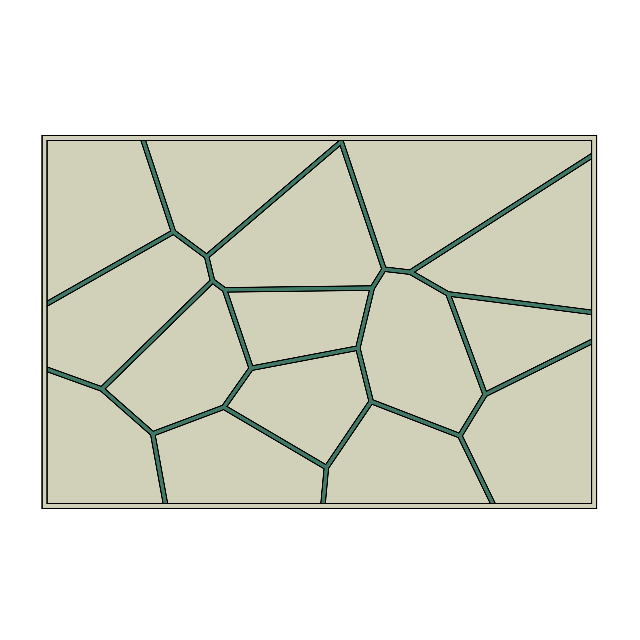
This pattern is drawn by a three.js fragment shader. Its source:

```glsl
// Framed stone panel split into irregular cells by outlined green joints, on white.
varying vec2 vUv;

const vec3 PAPER = vec3(1.0);
const vec3 STONE = vec3(0.82, 0.82, 0.73);
const vec3 JOINT = vec3(0.25, 0.48, 0.40);
const vec3 INK   = vec3(0.0);

const vec2  PANEL_CENTER = vec2(0.499, 0.497);
const vec2  PANEL_HALF   = vec2(0.4333, 0.2914);
const float FRAME_GAP    = 0.0078;   // spacing of the two frame lines
const float LINE_HALF    = 0.0010;   // half width of a frame line
const float JOINT_HALF   = 0.0026;   // half width of the green core
const float OUTLINE_HALF = 0.0045;   // half width including the dark outline
const float SOFT         = 0.0005;   // edge smoothing

const int   COLS   = 5;
const int   ROWS   = 3;
const float JITTER = 0.96;
const vec2  SEED   = vec2(17.0, 43.0);

vec2 hash22(vec2 p) {
  vec3 q = fract(p.xyx * vec3(0.1031, 0.1030, 0.0973));
  q += dot(q, q.yzx + 33.33);
  return fract((q.xx + q.yz) * q.zy);
}

// Coverage of the region where d is below the limit
float below(float d, float limit) {
  return 1.0 - smoothstep(limit - SOFT, limit + SOFT, d);
}

// Box distance with mitred corners
float boxDistance(vec2 p, vec2 halfSize) {
  vec2 q = abs(p) - halfSize;
  return max(q.x, q.y);
}

// Jittered grid site, relative to the panel center
vec2 site(int col, int row) {
  vec2 cell = vec2(float(col), float(row));
  vec2 offset = JITTER * (hash22(cell + SEED) - 0.5);
  vec2 unit = (cell + 0.5 + offset) / vec2(float(COLS), float(ROWS));
  return (2.0 * unit - 1.0) * (PANEL_HALF - FRAME_GAP);
}

// Exact distance to the nearest cell border
float borderDistance(vec2 p) {
  vec2 nearest = vec2(0.0);
  float best = 1e3;
  for (int r = 0; r < ROWS; r++) {
    for (int c = 0; c < COLS; c++) {
      vec2 s = site(c, r);
      float d = dot(s - p, s - p);
      if (d < best) {
        best = d;
        nearest = s;
      }
    }
  }
  float border = 1e3;
  for (int r = 0; r < ROWS; r++) {
    for (int c = 0; c < COLS; c++) {
      vec2 s = site(c, r);
      vec2 across = s - nearest;
      if (dot(across, across) > 1e-7) {
        border = min(border, dot(0.5 * (s + nearest) - p, normalize(across)));
      }
    }
  }
  return border;
}

void main() {
  vec2 p = vUv - PANEL_CENTER;
  float box = boxDistance(p, PANEL_HALF);

  // Cells and their outlined joints
  float border = borderDistance(p);
  vec3 mosaic = mix(STONE, INK, below(border, OUTLINE_HALF));
  mosaic = mix(mosaic, JOINT, below(border, JOINT_HALF));

  // Panel on the white margin, which also closes the tile
  vec3 color = mix(PAPER, STONE, below(box, 0.0));
  color = mix(color, mosaic, below(box, -FRAME_GAP));

  // Double frame
  float frame = min(abs(box), abs(box + FRAME_GAP));
  color = mix(color, INK, below(frame, LINE_HALF));

  gl_FragColor = vec4(color, 1.0);
}
```
